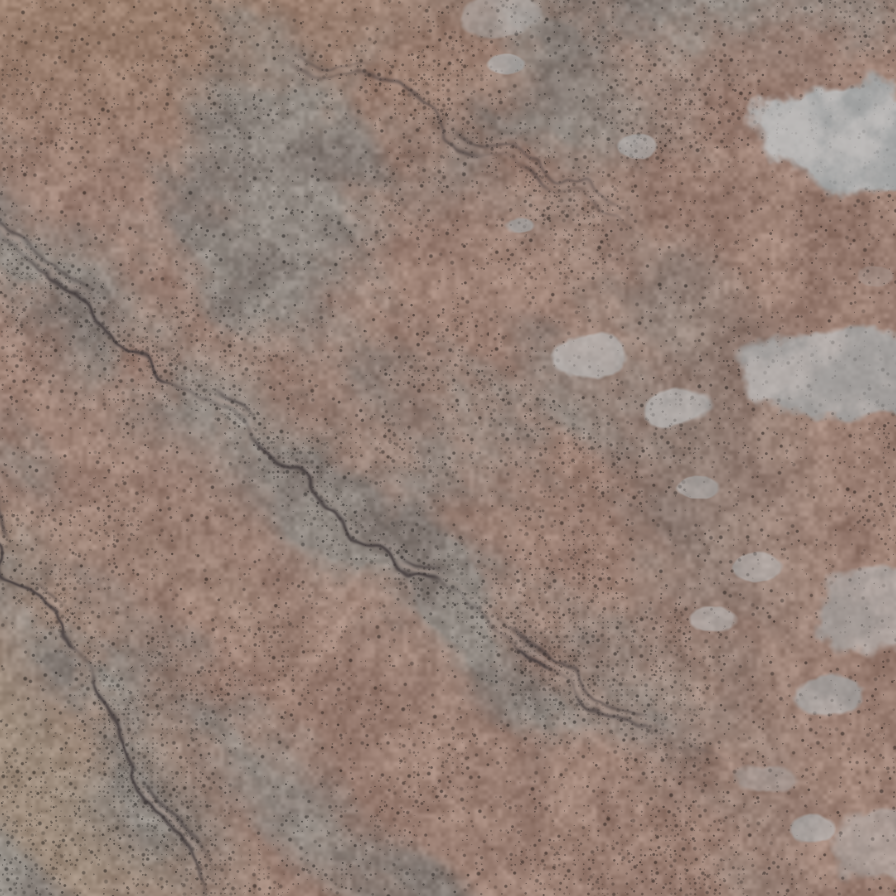
This texture is drawn by a WebGL 1 fragment shader. Its source:

```glsl
precision highp float;
// Weathered pink stone with dark broken veins, grey stains, fine specks and pale lichen patches.
uniform vec2 u_resolution;

float hash(vec2 p) {
  vec3 q = fract(vec3(p.xyx) * 0.1031);
  q += dot(q, q.yzx + 33.33);
  return fract((q.x + q.y) * q.z);
}

float noise(vec2 p) {
  vec2 cell = floor(p), f = fract(p);
  f = f * f * (3.0 - 2.0 * f);
  return mix(mix(hash(cell), hash(cell + vec2(1, 0)), f.x),
             mix(hash(cell + vec2(0, 1)), hash(cell + vec2(1, 1)), f.x), f.y);
}

float fbm(vec2 p) {
  float sum = 0.0, weight = 0.5;
  for (int i = 0; i < 5; i++) {
    sum += weight * noise(p);
    p = mat2(1.6, 1.2, -1.2, 1.6) * p + 17.3;
    weight *= 0.5;
  }
  return sum;
}

// Wavering crack from a to b: x = grey stain, y = dark lines, z = pale ridge, w = speck halo.
vec4 vein(vec2 p, vec2 a, vec2 b, float bow) {
  float len = length(b - a);
  vec2 dir = (b - a) / len, q = p - a;
  float along = dot(q, dir), t = along / len;
  float across = dir.x * q.y - dir.y * q.x + bow * 4.0 * t * (1.0 - t);
  across += 0.045 * (noise(vec2(along * 10.0, a.y * 50.0)) - 0.5);
  across += 0.02 * (noise(vec2(along * 32.0, a.y * 90.0)) - 0.5);
  across += 0.005 * (noise(p * 90.0) - 0.5);
  float reach = smoothstep(-0.08, 0.1, t) * smoothstep(1.08, 0.78, t);
  float broken = smoothstep(0.3, 0.6, noise(vec2(along * 24.0, a.x * 40.0 + 5.0)));
  float twin = smoothstep(0.4, 0.65, noise(vec2(along * 18.0, a.y * 30.0 + 9.0)));
  float dark = exp(-pow(across / 0.0026, 2.0)) * (0.3 + 0.7 * broken);
  dark = max(dark, 0.7 * twin * exp(-pow((across - 0.012) / 0.0025, 2.0)));
  float pale = exp(-pow((across - 0.006) / 0.0024, 2.0)) * max(twin, 0.3);
  float stain = exp(-pow((across + 0.008) / 0.055, 2.0));
  float halo = exp(-pow((across - 0.004) / 0.024, 2.0));
  return reach * vec4(stain, dark, pale, halo);
}

// One jittered soft dot per cell, present with the given probability.
float specks(vec2 p, float density) {
  vec2 cell = floor(p);
  vec2 centre = 0.35 + 0.3 * vec2(hash(cell + 3.7), hash(cell + 51.3));
  float radius = mix(0.2, 0.42, hash(cell + 87.1));
  float dot_ = smoothstep(radius, radius * 0.25, length(fract(p) - centre));
  return dot_ * step(hash(cell + 23.9), density) * mix(0.35, 1.0, hash(cell + 9.2));
}

// Ragged ellipse with a soft rim.
float patchMask(vec2 p, vec2 centre, vec2 size, float rag) {
  float d = length((p - centre) / size) + rag;
  return smoothstep(1.08, 0.85, d);
}

float lichen(vec2 p) {
  float rag = 1.5 * (fbm(p * 15.0 + 4.0) - 0.48);
  float mask = 0.0;
  for (int i = 0; i < 4; i++) {
    float k = float(i);
    vec2 centre = vec2(0.95 + 0.02 * k, 0.84 - 0.26 * k);
    mask = max(mask, (1.0 - 0.17 * k) * patchMask(p, centre, vec2(0.11, 0.066) - 0.009 * k, rag));
  }
  for (int i = 0; i < 13; i++) {
    vec2 id = vec2(float(i) * 7.0 + 2.0, 31.0);
    vec2 centre = vec2(1.0 - 0.48 * pow(hash(id), 1.4), fract(float(i) * 0.618 + 0.13));
    vec2 size = vec2(0.034, 0.02) * mix(0.55, 1.2, hash(id + 5.0));
    mask = max(mask, mix(0.25, 0.75, hash(id + 11.0)) * patchMask(p, centre, size, rag));
  }
  return mask;
}

void main() {
  vec2 p = gl_FragCoord.xy / u_resolution;
  vec2 slant = vec2(0.8 * p.x - 0.6 * p.y, 0.6 * p.x + 0.8 * p.y);

  vec4 veins = vein(p, vec2(-0.05, 0.79), vec2(0.8, 0.15), 0.035);
  veins = max(veins, vein(p, vec2(-0.03, 0.48), vec2(0.25, -0.03), 0.01));
  veins = max(veins, vec4(0.7, 0.65, 0.4, 0.8) * vein(p, vec2(0.34, 0.94), vec2(0.7, 0.73), -0.015));

  // Broad colour: pink ground, tan corner, orange top, grey stains
  float cloud = fbm(slant * vec2(4.0, 7.0) + 2.0);
  float mottle = fbm(p * 22.0 + 8.0);
  vec3 color = mix(vec3(0.575, 0.465, 0.42), vec3(0.645, 0.535, 0.485), smoothstep(0.25, 0.7, mottle));
  float tan_ = smoothstep(0.5, 0.05, length(p * vec2(1.5, 1.0)) + 0.5 * (cloud - 0.5));
  color = mix(color, vec3(0.62, 0.56, 0.495), 0.8 * tan_);
  float orange = smoothstep(0.75, 1.0, p.y) * smoothstep(0.8, 0.1, p.x);
  color = mix(color, vec3(0.61, 0.5, 0.42), 0.6 * orange);
  float stain = smoothstep(0.47, 0.72, cloud) * smoothstep(1.0, 0.55, p.x);
  stain += veins.x * smoothstep(0.2, 0.65, fbm(p * 12.0 + 31.0));
  stain += 0.8 * smoothstep(0.93, 1.02, p.y + 0.12 * (mottle - 0.5)) * smoothstep(0.4, 0.65, p.x);
  vec3 grey = mix(vec3(0.48, 0.46, 0.445), vec3(0.57, 0.56, 0.54), smoothstep(0.3, 0.65, fbm(p * 17.0 + 50.0)));
  color = mix(color, grey, 0.8 * min(stain, 1.0));

  // Lichen, bluish white with a faint inner shade
  float pale = lichen(p);
  vec3 white = mix(vec3(0.63, 0.635, 0.635), vec3(0.73, 0.72, 0.715), smoothstep(0.3, 0.65, fbm(p * 26.0)));
  color = mix(color, white, pale);

  // Fine grain and dark specks, crowded around the veins
  float calm = 1.0 - 0.75 * pale;
  color += calm * (0.09 * (noise(p * 190.0) - 0.5) + 0.07 * (noise(p * 95.0 + 40.0) - 0.5));
  float density = 0.14 + 0.3 * smoothstep(0.4, 0.65, fbm(p * 8.0 + 70.0)) + 0.4 * veins.w;
  float spots = max(specks(slant * 125.0 + 60.0, density), 0.75 * specks(p * 185.0 + 20.0, density));
  color *= 1.0 - 0.42 * calm * spots;

  // Crack lines with their pale ridge
  color = mix(color, vec3(0.65, 0.58, 0.55), 0.5 * veins.z);
  color = mix(color, vec3(0.25, 0.22, 0.225), 0.75 * veins.y);
  gl_FragColor = vec4(clamp(color, 0.0, 1.0), 1.0);
}
```
